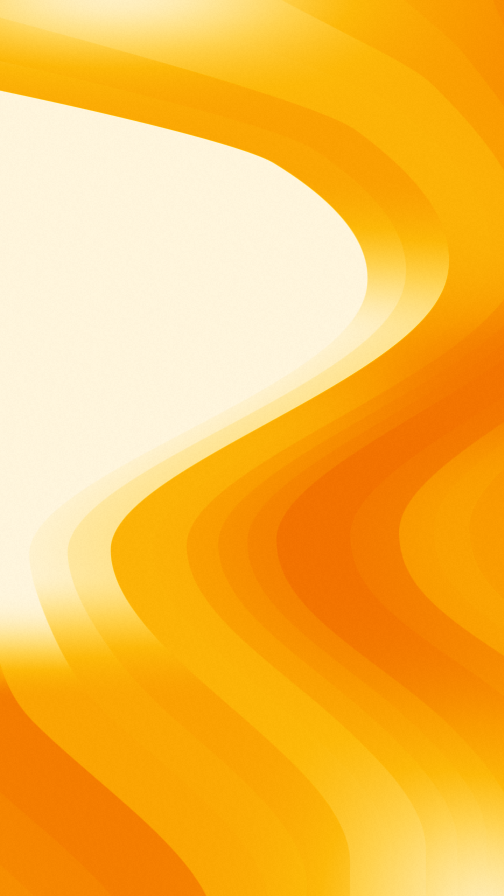
This background is drawn by a Shadertoy shader. Its source:

```glsl
// Layered S-shaped ribbons in cream, amber and orange, swept around a pale bay.
// One spine curve is shifted into a family of edges; a loop stacks them into
// stepped tones, broad glows shade them, and a ramp turns tone into colour.

#define CANVAS vec2(432.0, 768.0)  // design units, y measured downwards
#define BULGE_Y 238.0              // height of the right-hand bulge
#define HOLLOW_Y 475.0             // height of the left-hand hollow
#define BAY_X 315.0                // furthest reach of the pale bay
#define MAIN_EDGE 70.0             // offset of the strongest ribbon edge
#define BASE_EDGE -45.0            // offset of the lower left mound
#define STEPPING 0.75              // 0 = smooth shading, 1 = flat bands
#define GRAIN 0.014

const int EDGES = 17;
const float offsets[EDGES] = float[](
    -200.0, -150.0, -105.0, -45.0, 0.0, 33.0, 70.0, 105.0, 135.0,
    162.0, 187.0, 212.0, 275.0, 317.0, 347.0, 377.0, 430.0);

// Horizontal position of the spine at height y
float spine(float y) {
    float above = max(BULGE_Y - y, 0.0);
    float bend = max(above - 98.0, 0.0);
    float fall = clamp((y - BULGE_Y) / (HOLLOW_Y - BULGE_Y), 0.0, 1.0);
    return BAY_X - 0.0083 * above * above - 2.3 * bend * bend / (bend + 26.0)
         - 290.0 * smoothstep(0.0, 1.0, pow(fall, 1.1))
         + 205.0 * smoothstep(HOLLOW_Y, 740.0, y);
}

// Signed horizontal distance to one edge; bands fan out at top and bottom
float edgeDistance(vec2 p, float offset) {
    float fromMain = offset - MAIN_EDGE;
    float topFan = 0.75 * exp(-p.y / 180.0) * max(offset, 0.0);
    float lowFan = fromMain * (fromMain < 0.0 ? 0.52 : 0.15)
                 * smoothstep(HOLLOW_Y, 620.0, p.y);
    return p.x - spine(p.y + topFan + lowFan) - offset;
}

float cover(float d) {
    float w = max(fwidth(d), 0.001);
    return smoothstep(-0.7 * w, 0.7 * w, d);
}

float glow(vec2 p, vec2 center, vec2 size) {
    vec2 q = (p - center) / size;
    return exp(-0.5 * dot(q, q));
}

float hash(vec2 cell) {
    return fract(sin(dot(cell, vec2(12.99, 78.23))) * 43758.5);
}

// Deep orange through amber to cream
vec3 palette(float tone) {
    vec3 c = mix(vec3(0.95, 0.45, 0.0), vec3(0.98, 0.61, 0.0), clamp(tone / 0.25, 0.0, 1.0));
    c = mix(c, vec3(0.99, 0.72, 0.03), clamp((tone - 0.25) / 0.25, 0.0, 1.0));
    c = mix(c, vec3(1.0, 0.82, 0.30), clamp((tone - 0.5) / 0.2, 0.0, 1.0));
    c = mix(c, vec3(1.0, 0.89, 0.56), clamp((tone - 0.7) / 0.15, 0.0, 1.0));
    return mix(c, vec3(1.0, 0.96, 0.86), clamp((tone - 0.85) / 0.15, 0.0, 1.0));
}

void mainImage(out vec4 fragColor, in vec2 fragCoord) {
    vec2 uv = fragCoord / iResolution.xy;
    vec2 p = vec2(uv.x, 1.0 - uv.y) * CANVAS;

    // Position across the ribbons, both continuous and stepped at each edge
    float across = offsets[0], stepped = offsets[0], ripple = 0.0;
    float d = edgeDistance(p, offsets[0]);
    for (int i = 1; i < EDGES; i++) {
        float next = edgeDistance(p, offsets[i]);
        float width = offsets[i] - offsets[i - 1];
        float inside = cover(next);
        across += width * clamp(d / max(d - next, 0.001), 0.0, 1.0);
        stepped += width * inside;
        ripple = mix(ripple, 0.03 * sin(float(i) * 2.1), inside);
        d = next;
    }
    float band = mix(across, stepped, STEPPING);

    // Outer ribbons: amber, then deep orange, then amber again
    float outer = 0.45 - 0.43 * smoothstep(80.0, 225.0, band)
                + 0.3 * smoothstep(260.0, 360.0, band)
                - 0.08 * smoothstep(365.0, 380.0, band) + ripple;

    // Inner ribbons: pale beside the bay, orange above and below it
    float shine = smoothstep(150.0, 290.0, p.y) * (1.0 - smoothstep(490.0, 600.0, p.y));
    float pale = mix(0.97, 0.78, clamp(band / MAIN_EDGE, 0.0, 1.0));
    float inner = mix(0.32 + ripple, pale, shine);

    // Lower left mound and pale bay
    float mound = (1.0 - cover(edgeDistance(p, BASE_EDGE))) * smoothstep(555.0, 600.0, p.y);
    inner = mix(inner, 0.06 + 0.1 * smoothstep(-90.0, -190.0, band), mound);
    float bay = 1.0 - cover(edgeDistance(p, 0.0));
    float tone = mix(inner, outer, cover(edgeDistance(p, MAIN_EDGE)));

    // Broad light in two corners, shadow along the right-hand slope
    float shadow = glow(p, vec2(425.0, 320.0), vec2(100.0, 45.0));
    tone = mix(tone, 0.02, 0.8 * shadow * cover(edgeDistance(p, MAIN_EDGE)));
    tone = mix(tone, 0.95, glow(p, vec2(100.0, -5.0), vec2(140.0, 42.0)));
    tone = mix(tone, 0.92, glow(p, vec2(420.0, 790.0), vec2(100.0, 105.0)));
    tone = mix(tone, 1.0, bay * (1.0 - smoothstep(500.0, 600.0, p.y)));

    float grain = (hash(floor(p)) - 0.5) * GRAIN;
    fragColor = vec4(clamp(palette(tone) + grain, 0.0, 1.0), 1.0);
}
```
